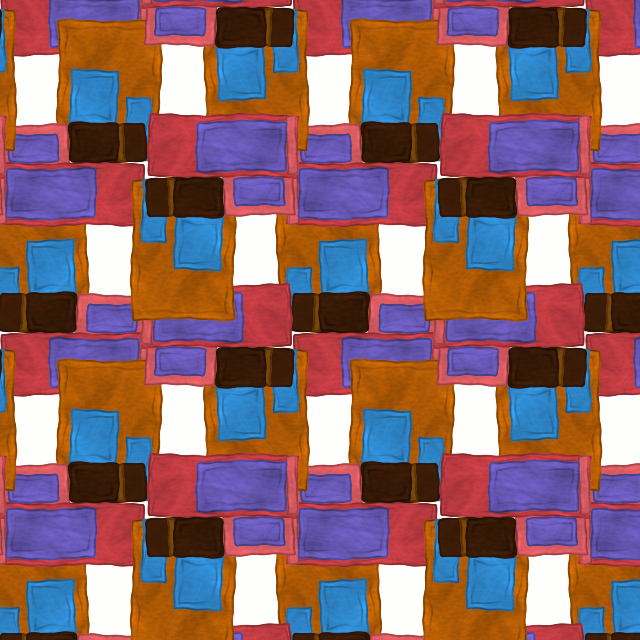
Give the GLSL for this pattern, as a Shadertoy shader.

```glsl
// Hand-painted patchwork of overlapping orange, red, violet, blue and brown blocks
#define UNITS 768.0               // design units along the canvas height
#define TILE vec2(351.0, 408.0)   // repeat size in design units
#define WOBBLE 1.3                // unevenness of painted edges
#define RIM 0.30                  // darkening where paint pools at edges
#define WASH 0.10                 // broad tone variation
#define GRAIN 0.16                // fine brush texture
#define INNER 0.24                // strength of inner brush contours

const vec3 PAPER  = vec3(0.995, 0.995, 0.99);
const vec3 ORANGE = vec3(0.70, 0.36, 0.02);
const vec3 RED    = vec3(0.755, 0.235, 0.26);
const vec3 ROSE   = vec3(0.81, 0.34, 0.36);
const vec3 VIOLET = vec3(0.395, 0.335, 0.69);
const vec3 BLUE   = vec3(0.18, 0.52, 0.78);
const vec3 BROWN  = vec3(0.225, 0.105, 0.025);
const vec3 OCHRE  = vec3(0.47, 0.27, 0.03);

vec2 hash2(vec2 c) {
    return fract(sin(vec2(dot(c, vec2(127.1, 311.7)), dot(c, vec2(269.5, 183.3)))) * 43758.5);
}

// Distance to the nearest scattered point
float cellular(vec2 p) {
    vec2 cell = floor(p), f = fract(p);
    float nearest = 2.0;
    for (int y = -1; y <= 1; y++)
        for (int x = -1; x <= 1; x++) {
            vec2 o = vec2(x, y);
            nearest = min(nearest, length(o + hash2(cell + o) - f));
        }
    return nearest;
}

// Layered, warped sines in about -1..1
float wash(vec2 p) {
    float sum = 0.0, amp = 0.5;
    for (int i = 0; i < 4; i++) {
        p += 0.8 * sin(p.yx * 1.3 + float(i) * 2.1);
        sum += amp * sin(p.x) * cos(p.y * 1.2);
        p = mat2(1.5, 1.1, -1.1, 1.5) * p;
        amp *= 0.6;
    }
    return sum;
}

// Rounded box given by its corners (left, top, right, bottom)
float boxDistance(vec2 q, vec4 box, float radius) {
    vec2 d = abs(q - 0.5 * (box.xy + box.zw)) - 0.5 * (box.zw - box.xy) + radius;
    return length(max(d, 0.0)) + min(max(d.x, d.y), 0.0) - radius;
}

// One painted block: uneven edge, dark rim, mottled tone, loose inner contour
void paint(inout vec3 col, vec2 q, vec4 box, vec3 tint, float radius, float contour, float texture0) {
    float seed = dot(box, vec4(0.13, 0.37, 0.71, 0.19));
    vec2 bend = sin(q.yx * 0.055 + seed) + 0.4 * sin(q.yx * 0.23 + seed * 1.7);
    float d = boxDistance(q + WOBBLE * bend, box, radius);
    float px = UNITS / iResolution.y;
    float cover = smoothstep(0.5, -0.5, d / px);
    float broken = 0.5 + 0.5 * sin(q.x * 0.09 + seed) * cos(q.y * 0.11 + seed * 2.0);
    float rim = RIM * smoothstep(2.2, 0.0, abs(d + 1.2)) * (0.4 + broken);
    float line = abs(d + contour + 2.0 * sin(dot(q, vec2(0.08, 0.11)) + seed));
    float stroke = INNER * broken * smoothstep(2.0, 0.3, line) * step(1.0, contour);
    float sheen = 0.10 * smoothstep(3.0, 0.0, abs(d + 4.5)) * broken;
    vec3 shade = tint * (1.0 + texture0 - rim - stroke) + sheen * (tint + 0.05);
    col = mix(col, shade, cover);
}

// The repeating cluster, painted from back to front
void cluster(inout vec3 col, vec2 q) {
    float grain = cellular(q * vec2(0.10, 0.22)) + 0.5 * cellular(q * vec2(0.5, 0.35)) - 0.75;
    float tone = WASH * wash(q * 0.045) * 1.5 + GRAIN * 0.6 * grain;

    // Tall panel with its blue windows
    vec2 lean = q + vec2(0.012 * (q.y - 290.0), 0.0);
    paint(col, lean, vec4(158, 214, 282, 384), ORANGE, 3.0, 9.0, tone * 1.2);
    paint(col, q, vec4(170, 216, 201, 292), BLUE, 2.0, 5.0, tone * 0.8);
    paint(col, q, vec4(209, 258, 267, 324), BLUE, 2.0, 9.0, tone * 0.8);

    // Red slab with pale borders and violet windows
    paint(col, q, vec4(268, 204, 354, 259), ROSE, 2.0, 0.0, tone);
    paint(col, q, vec4(178, 137, 358, 213), RED, 2.0, 6.0, tone);
    paint(col, q, vec4(343, 139, 357, 211), ROSE, 2.0, 0.0, tone);
    float streak = tone + 0.12 * wash(q * vec2(0.025, 0.12));
    paint(col, q, vec4(236, 145, 345, 206), VIOLET, 4.0, 10.0, streak);
    paint(col, q, vec4(280, 213, 342, 248), VIOLET, 4.0, 8.0, streak);

    // Dark bar split by an ochre stripe
    paint(col, q, vec4(175, 214, 268, 261), BROWN, 6.0, 0.0, tone);
    paint(col, q, vec4(201, 215, 211, 260), OCHRE, 2.0, 0.0, tone);
    paint(col, q, vec4(209, 214, 268, 261), BROWN, 5.0, 10.0, tone * 2.0);
}

void mainImage(out vec4 fragColor, in vec2 fragCoord) {
    vec2 p = fragCoord / iResolution.y;
    p = vec2(p.x, 1.0 - p.y) * UNITS;
    vec2 corner = vec2(258, 260) - 0.5 * TILE;   // keeps the cluster centred in its tile
    vec3 col = PAPER;

    // Four copies per tile: glide-mirrored and half-turned, stacked in order
    for (int i = 0; i < 4; i++) {
        vec2 q = p;
        if (i < 2) q = TILE - q;
        if (i % 2 == 0) q = vec2(1.5 * TILE.x + 1.0 - q.x, q.y + 0.5 * TILE.y);
        // Swap the middle pair so mirrored panels lie above turned slabs
        cluster(col, corner + mod(q - corner, TILE));
    }
    fragColor = vec4(clamp(col, 0.0, 1.0), 1.0);
}
```
